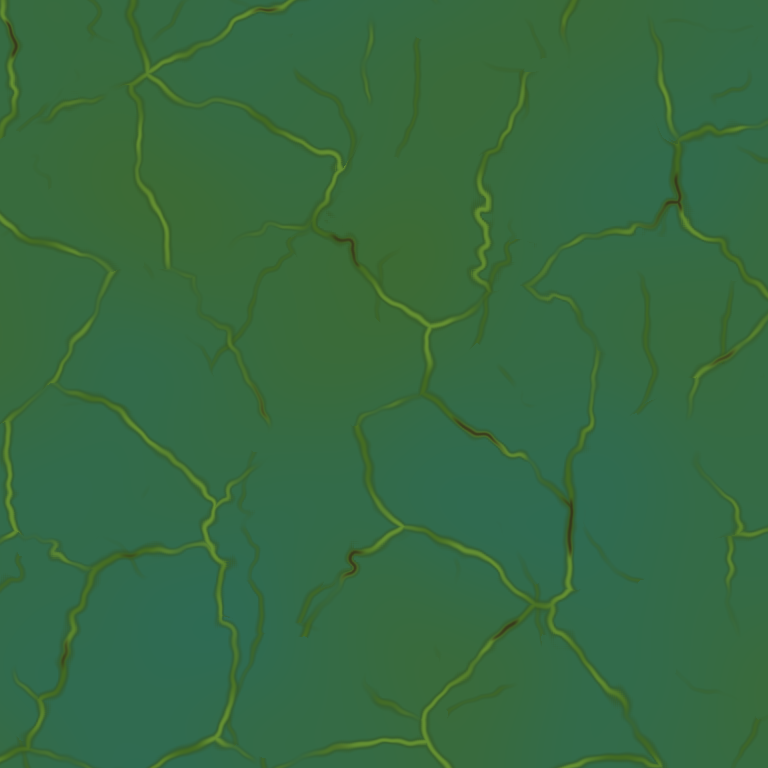
Give the GLSL for this texture, as a Shadertoy shader.

```glsl
const vec3 GROUND = vec3(0.211, 0.420, 0.262);
const vec3 GROUND_SHIFT = vec3(0.056, 0.003, -0.125); // teal (-) to olive (+)
const vec3 RIM = vec3(0.205, 0.335, 0.125);
const vec3 LIME = vec3(0.410, 0.580, 0.200);
const vec3 OLIVE = vec3(0.265, 0.420, 0.130);
const vec3 BARK = vec3(0.200, 0.190, 0.100);

const vec2 MAIN_CELL = vec2(0.155, 0.27);
const vec2 TWIG_CELL = vec2(0.115, 0.22);
const float MAIN_WIDTH = 0.0066;
const float TWIG_WIDTH = 0.0046;
const float MAIN_COVER = 0.74;
const float TWIG_COVER = 0.30;
const float JITTER = 0.9;
const float UPRIGHT_BIAS = 0.60;

vec2 hash2(vec2 p) {
    vec3 q = fract(p.xyx * vec3(0.1031, 0.1030, 0.0973));
    q += dot(q, q.yzx + 33.33);
    return fract((q.xx + q.yz) * q.zy);
}

float gradientDot(vec2 cell, vec2 offset) {
    float angle = 6.2832 * hash2(cell).x;
    return dot(vec2(cos(angle), sin(angle)), offset);
}

// Gradient noise, roughly -0.7 to 0.7
float noise(vec2 p) {
    vec2 i = floor(p), f = fract(p);
    vec2 u = f * f * f * (f * (f * 6.0 - 15.0) + 10.0);
    vec2 e = vec2(1.0, 0.0);
    return mix(mix(gradientDot(i, f), gradientDot(i + e.xy, f - e.xy), u.x),
               mix(gradientDot(i + e.yx, f - e.yx), gradientDot(i + e.xx, f - e.xx), u.x), u.y);
}

vec2 noise2(vec2 p) {
    return vec2(noise(p + 17.3), noise(p + vec2(71.7, 43.1)));
}

// Meandering, with ragged patches
vec2 warp(vec2 p) {
    float ragged = smoothstep(0.05, 0.35, noise(p * 5.0 + 60.0));
    return p + 0.060 * noise2(p * 5.0)
             + mix(0.016, 0.036, ragged) * noise2(p * 16.0 + 30.0)
             + mix(0.005, 0.014, ragged) * noise2(p * 46.0 + 90.0);
}

vec2 site(vec2 id, vec2 cell, float seed) {
    return (id + 0.5 + JITTER * (hash2(id + seed) - 0.5)) * cell;
}

// Broken cell borders: x = soft rim, y = core.
// The slope matrix of the warp keeps the line width even.
vec2 veins(vec2 p, mat2 slope, vec2 cell, float seed, float cover, float width) {
    vec2 base = floor(p / cell);
    vec2 nearId = base, nearVec = vec2(9.0);
    for (int y = -1; y <= 1; y++)
    for (int x = -2; x <= 2; x++) {
        vec2 id = base + vec2(x, y);
        vec2 v = site(id, cell, seed) - p;
        if (dot(v, v) < dot(nearVec, nearVec)) { nearVec = v; nearId = id; }
    }

    float fade = 0.9 * noise(p * 6.0 + seed) + 0.35 * noise(p * 24.0 + seed);
    float swell = 1.0 + 0.45 * noise(p * 30.0 + seed);
    vec2 vein = vec2(0.0);
    for (int y = -2; y <= 2; y++)
    for (int x = -3; x <= 3; x++) {
        if (x == 0 && y == 0) continue;
        vec2 id = nearId + vec2(x, y);
        vec2 v = site(id, cell, seed) - p;
        vec2 normal = normalize(v - nearVec);
        float d = dot(0.5 * (v + nearVec), normal) / max(length(normal * slope), 0.35);
        // Each border has its own strength, upright ones are favoured
        float luck = hash2(id + nearId + seed * 3.0).y;
        float bias = UPRIGHT_BIAS * (abs(normal.x) - 0.65);
        float strength = smoothstep(0.0, 0.55, cover - luck + fade + bias);
        float w = width * swell * mix(0.65, 1.0, strength);
        float rim = 1.0 - smoothstep(0.4 * w, 1.5 * w, d);
        float core = 1.0 - smoothstep(0.05 * w, 0.80 * w, d);
        vein = max(vein, vec2(rim * sqrt(strength), core * strength));
    }
    return vein;
}

void mainImage(out vec4 fragColor, in vec2 fragCoord) {
    vec2 p = fragCoord / iResolution.y;

    // Cloudy ground
    float cloud = noise(p * 2.1 + 5.0) + 0.35 * noise(p * 4.7 + 21.0);
    vec3 color = GROUND + GROUND_SHIFT * cloud;

    vec2 q = warp(p);
    mat2 slope = mat2(dFdx(q), dFdy(q)) * iResolution.y;

    // Faint twigs
    vec2 twig = veins(q + 0.37, slope, TWIG_CELL, 40.0, TWIG_COVER, TWIG_WIDTH);
    color = mix(color, RIM, 0.50 * twig.x);
    color = mix(color, OLIVE, 0.60 * twig.y);

    // Main veins: dark rim, lime core, occasional bark streaks
    vec2 vein = veins(q, slope, MAIN_CELL, 11.0, MAIN_COVER, MAIN_WIDTH);
    float glow = smoothstep(-0.40, 0.25, noise(p * 13.0 + 50.0));
    float streak = smoothstep(0.26, 0.40, noise(p * 10.0 + 80.0));
    color = mix(color, RIM, 0.62 * vein.x);
    color = mix(color, mix(OLIVE, LIME, glow), 0.92 * vein.y);
    color = mix(color, BARK, 0.85 * streak * vein.y * vein.y);

    fragColor = vec4(color, 1.0);
}
```
